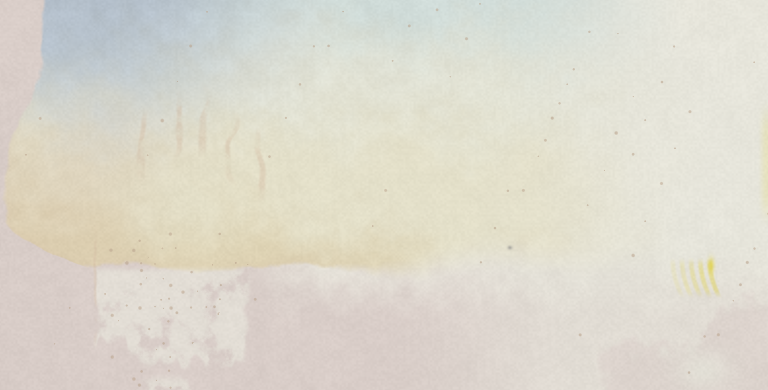
A WebGL 1 fragment shader for this background:

```glsl
precision highp float;
// Pale watercolour paper: a blue-to-ochre wash with a wet rim over dusty pink.
// Soft gradients and noise make the washes; loops add drips, flecks and strokes.
// Positions are fractions of the canvas; noise uses units of its height.
uniform vec2 u_resolution;

#define PAPER vec3(0.905, 0.900, 0.860)
#define PINK vec3(0.852, 0.806, 0.786)
#define CREAM vec3(0.893, 0.878, 0.790)
#define OCHRE vec3(0.872, 0.828, 0.705)
#define PEACH vec3(0.820, 0.725, 0.630)
#define BLUE vec3(0.685, 0.730, 0.785)
#define AQUA vec3(0.800, 0.855, 0.850)
#define YELLOW vec3(0.880, 0.820, 0.260)
#define GRAIN 0.026
#define WOBBLE 0.012

float hash(vec2 p) {
  return fract(sin(dot(p, vec2(127.1, 311.7))) * 43758.545);
}

float noise(vec2 p) {
  vec2 i = floor(p), f = fract(p);
  f = f * f * (3.0 - 2.0 * f);
  return mix(mix(hash(i), hash(i + vec2(1.0, 0.0)), f.x),
             mix(hash(i + vec2(0.0, 1.0)), hash(i + 1.0), f.x), f.y);
}

float fbm(vec2 p) {
  float sum = 0.0, amp = 0.5;
  for (int i = 0; i < 5; i++) {
    sum += amp * noise(p);
    p = p * 2.03 + 7.1;
    amp *= 0.5;
  }
  return sum;
}

// Soft elliptical spot
float spot(vec2 p, vec2 center, vec2 radius) {
  vec2 d = (p - center) / radius;
  return exp(-dot(d, d));
}

// One between lo and hi, with soft ends
float band(float v, float lo, float hi, float soft) {
  return smoothstep(lo - soft, lo + soft, v) * (1.0 - smoothstep(hi - soft, hi + soft, v));
}

// Signed distance into the wash: positive inside
float washDepth(vec2 p, float wobble) {
  float corner = max(0.45 - p.y, 0.0) / 0.13;
  float left = mix(0.006, 0.056, smoothstep(0.58, 0.85, p.y)) + 0.1 * corner * corner;
  float bottom = 0.315 + 0.008 * sin(p.x * 26.0 - 2.5) + 0.03 * smoothstep(0.5, 0.62, p.x);
  return min((p.x - left) * 1.97, p.y - bottom) + WOBBLE * wobble;
}

// Pink ground, thinning to bare paper on the right
vec3 ground(vec2 p, float n, float fine) {
  float fade = mix(1.0, 1.0 - smoothstep(0.16, 0.40, p.y + 0.1 * (fine - 0.5)), smoothstep(0.3, 0.42, p.x));
  float pink = fade * (1.0 - 0.65 * smoothstep(0.48, 0.78, p.x));
  float top = 0.13 + 0.10 * smoothstep(0.89, 0.95, p.x) + 0.12 * (n - 0.5) + 0.1 * (fine - 0.5);
  float patchy = smoothstep(0.755, 0.80, p.x + 0.06 * (n - 0.5) + 0.05 * (fine - 0.5))
               * (1.0 - smoothstep(top - 0.03, top + 0.03, p.y));
  pink = max(pink, 0.75 * patchy);
  pink *= 1.0 - 0.8 * spot(p, vec2(0.915, 0.05), vec2(0.035, 0.05));
  return mix(PAPER, PINK, pink) + 0.03 * (n - 0.5);
}

// Wash colour: ochre below, cream between, blue and aqua above
vec3 wash(vec2 p, float n, float fine) {
  float y = p.y + 0.20 * (n - 0.5) + 0.12 * (fine - 0.5);
  vec3 c = mix(OCHRE, CREAM, smoothstep(0.34, 0.56, y + 0.15 * smoothstep(0.3, 0.7, p.x)));
  c = mix(c, PEACH, 0.25 * spot(p, vec2(0.07, 0.46), vec2(0.13, 0.22)));
  c = mix(c, vec3(0.885, 0.888, 0.835), smoothstep(0.54, 0.78, y));
  c = mix(c, AQUA, 0.85 * smoothstep(0.74, 1.02, y));
  float blue = smoothstep(0.56, 1.02, y) * (1.0 - smoothstep(0.12, 0.44, p.x + 0.15 * (n - 0.5)));
  c = mix(c, BLUE, 0.9 * blue);
  c = mix(c, PEACH, 0.2 * spot(p, vec2(0.13, 0.62), vec2(0.12, 0.12)));
  c = mix(c, CREAM, 0.6 * spot(p, vec2(0.25, 0.48), vec2(0.07, 0.12)));
  return mix(c, PAPER, smoothstep(0.58, 0.88, p.x + 0.12 * (n - 0.5) - 0.06 * y));
}

void main() {
  vec2 p = gl_FragCoord.xy / u_resolution;
  vec2 q = gl_FragCoord.xy / u_resolution.y;
  float n = fbm(q * 5.0), fine = fbm(q * 24.0);

  // Ground, wash and the darker rim; the wash edge dissolves rightwards
  float depth = washDepth(p, 2.0 * (fine - 0.5) + 1.4 * (n - 0.5));
  float soft = max(0.006, 1.0 / u_resolution.y) + 0.05 * smoothstep(0.42, 0.62, p.x);
  float inside = smoothstep(-soft, soft, depth);
  vec3 color = mix(ground(p, n, fine), wash(p, n, fine), inside);
  float rim = inside * exp(-max(depth, 0.0) / 0.02) * (1.0 - smoothstep(0.35, 0.55, p.x));
  color = mix(color, PEACH, 0.2 * rim * (1.0 - smoothstep(0.6, 0.8, p.y)));

  // Bare scraped patch, streaked and broken, with a ragged lower end
  float streak = noise(vec2(p.x * 130.0, p.y * 9.0));
  float ragged = 0.12 - 0.05 * smoothstep(0.16, 0.20, p.x) + 0.05 * (streak - 0.5) + 0.06 * (fine - 0.5);
  float scrape = band(p.x + 0.02 * (fine - 0.5), 0.126, 0.322, 0.004) * band(p.y, ragged, 0.31, 0.012);
  float scrap = band(p.x + 0.05 * (fine - 0.5), 0.18, 0.245, 0.006) * (1.0 - smoothstep(0.01, 0.05, p.y));
  float worn = smoothstep(0.30, 0.50, fine + 0.12 * streak);
  color = mix(color, PAPER, 0.62 * max(scrape, scrap) * worn);
  float seam = band(p.x + 0.006 * (fine - 0.5), 0.123, 0.126, 0.002) * band(p.y, 0.13, 0.40, 0.03);
  color = mix(color, PEACH, 0.4 * seam * smoothstep(0.3, 0.6, fine));

  // Hanging drips of uneven width, heavier at the tip
  for (int i = 0; i < 5; i++) {
    float k = float(i), tip = 0.50 + 0.14 * hash(vec2(k, 4.0));
    float x = 0.19 + 0.038 * k + 0.016 * (noise(vec2(q.y * 16.0, k)) - 0.5);
    float width = 0.002 + 0.007 * exp(-abs(p.y - tip - 0.02) / 0.04) * noise(vec2(q.y * 30.0, k + 5.0));
    float drip = (1.0 - smoothstep(width * 0.5, width + 0.003, abs(p.x - x))) * band(p.y, tip, tip + 0.15, 0.03);
    color = mix(color, PEACH, 0.42 * drip * smoothstep(0.25, 0.6, fine));
  }

  // Brown flecks, one per cell, gathered around the scrape
  vec2 cell = floor(q * 54.0);
  vec2 offset = fract(q * 54.0) - 0.3 - 0.4 * vec2(hash(cell), hash(cell + 9.0));
  float chance = 0.3 * spot(p, vec2(0.215, 0.25), vec2(0.07, 0.13));
  float size = 0.12 + 0.25 * hash(cell + 17.0);
  float fleck = step(hash(cell + 31.0), chance) * (1.0 - smoothstep(0.3 * size, size, length(offset)));
  color = mix(color, PEACH * 0.9, 0.6 * fleck);
  color = mix(color, vec3(0.55), 0.6 * spot(p, vec2(0.664, 0.365), vec2(0.003, 0.005)));

  // Curved yellow brush strokes and the yellow right edge
  for (int i = 0; i < 5; i++) {
    float k = float(i), t = (0.335 - p.y) / 0.095;
    float x = 0.876 + 0.012 * k + 0.012 * t * t;
    float stroke = (1.0 - smoothstep(0.001, 0.005, abs(p.x - x))) * band(t, 0.05, 0.95, 0.12);
    color = mix(color, YELLOW, stroke * (0.12 + 0.09 * k) * (0.4 + fine));
  }
  color = mix(color, YELLOW, 0.7 * spot(p, vec2(0.926, 0.32), vec2(0.004, 0.018)));
  color = mix(color, YELLOW, 0.18 * smoothstep(0.986, 0.998, p.x) * band(p.y, 0.46, 0.70, 0.05));

  // Mottling, strongest in the blue, and paper grain
  float mottle = 0.025 + 0.06 * inside * smoothstep(0.5, 0.9, p.y) * (1.0 - smoothstep(0.3, 0.8, p.x));
  color += mottle * (fine - 0.5) + GRAIN * (noise(q * 190.0) - 0.5);
  gl_FragColor = vec4(clamp(color, 0.0, 1.0), 1.0);
}
```
